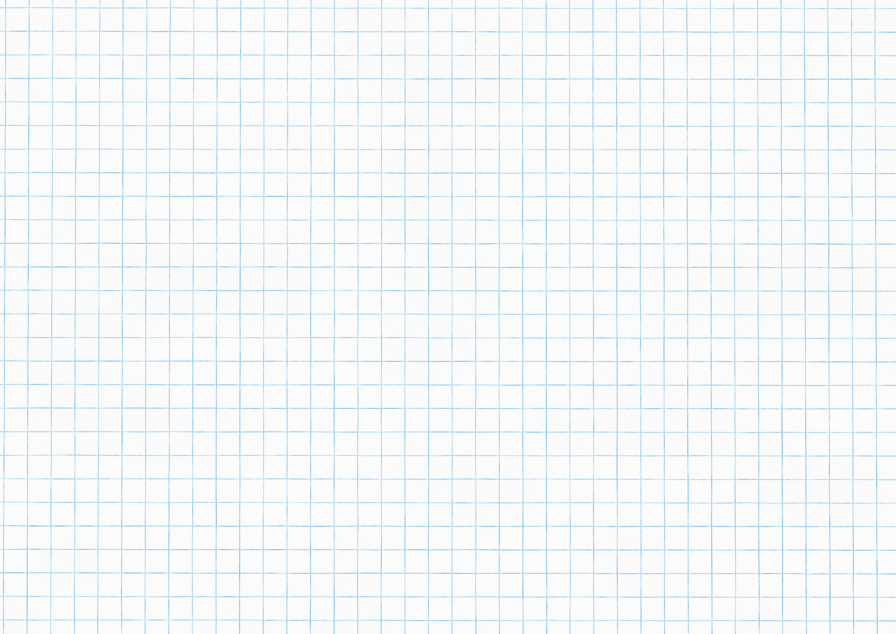
This pattern is drawn by a Shadertoy shader. Its source:

```glsl
#define CELL 0.03714          // grid pitch, in canvas heights
#define LINE_WIDTH 0.0012
#define WOBBLE 0.0006
#define FAN 0.0055            // widening of the columns toward the bottom
#define TILT 0.001            // slope of the rows
#define WEAR 0.7              // unevenness of the ink along a line
#define GRAIN 0.010
#define PAPER vec3(0.984, 0.984, 0.983)
#define INK vec3(0.56, 0.78, 0.935)

float hash(vec2 p) {
    vec3 q = fract(p.xyx * 0.1031);
    q += dot(q, q.yzx + 33.33);
    return fract((q.x + q.y) * q.z);
}

float noise(vec2 p) {
    vec2 i = floor(p), f = fract(p);
    f = f * f * (3.0 - 2.0 * f);
    return mix(mix(hash(i), hash(i + vec2(1, 0)), f.x),
               mix(hash(i + vec2(0, 1)), hash(i + vec2(1, 1)), f.x), f.y);
}

// Area-preserving coverage of a thin line, softened by the pixel size
float lineCoverage(float dist, float width, float soft) {
    return smoothstep(-soft, soft, dist + 0.5 * width)
         - smoothstep(-soft, soft, dist - 0.5 * width);
}

// One family of ruled lines; both coordinates are in cells
float ruledLines(float across, float along, float seed, float soft) {
    float id = floor(across + 0.5);
    float lane = id * 7.0 + seed;
    float drift = (noise(vec2(along * 0.7, lane + 3.0)) - 0.5) * WOBBLE;
    float dist = (across - id) * CELL + drift;

    float patchy = noise(vec2(along * 1.7, lane)) - 0.5;
    float fine = noise(vec2(along * 9.0, lane + 1.0)) - 0.5;
    float strength = 0.85 + 0.3 * hash(vec2(lane, seed));
    strength *= 1.0 + WEAR * (patchy + 0.6 * fine);
    return lineCoverage(dist, LINE_WIDTH, soft) * strength;
}

void mainImage(out vec4 fragColor, in vec2 fragCoord) {
    vec2 p = fragCoord / iResolution.y;
    float pixel = 1.0 / iResolution.y;
    float soft = max(0.9 * pixel, 0.0007);

    // Slightly fanned columns and tilted rows
    float pitchX = CELL * (0.9975 + FAN * (1.0 - p.y));
    vec2 grid = vec2((p.x - 0.6945) / pitchX + 18.5,
                     (p.y - 0.0221 + TILT * p.x) / CELL);
    vec2 node = floor(grid + 0.5);
    vec2 toNode = grid - node;

    // Rows thin out a little where they meet a column
    float columns = ruledLines(grid.x, grid.y, 11.0, soft);
    float rows = ruledLines(grid.y, grid.x, 211.0, soft);
    rows *= 1.0 - 0.35 * (1.0 - smoothstep(0.06, 0.2, abs(toNode.x)));

    // Ink pooled at some crossings
    float pool = step(0.72, hash(node + 57.0)) * 0.22;
    pool *= 1.0 - smoothstep(0.0, 0.0012 + pixel, length(toNode) * CELL);

    float ink = 1.0 - (1.0 - columns) * (1.0 - rows) * (1.0 - pool);
    ink *= mix(1.06, 0.94, p.y);

    // Paper fibre and faint mottling
    float fibre = noise(p * 300.0) - 0.5;
    float mottle = noise(p * 9.0) - 0.5;
    vec3 paper = PAPER + GRAIN * (0.7 * fibre + 0.6 * mottle);

    fragColor = vec4(mix(paper, INK, clamp(ink, 0.0, 1.0)), 1.0);
}
```
